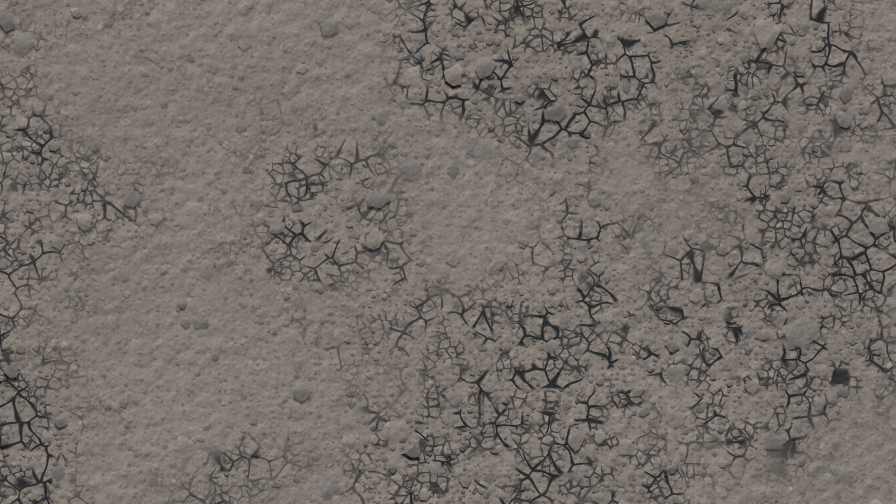
A WebGL 1 fragment shader for this texture:

```glsl
precision highp float;
// Dry stony soil: dusty ground with scattered angular pebbles, grit and patches of dark cracks.
uniform vec2 u_resolution;

float hash(vec2 p) {
  vec3 q = fract(p.xyx * 0.1031);
  q += dot(q, q.yzx + 33.33);
  return fract((q.x + q.y) * q.z);
}

vec2 hash2(vec2 p) {
  return vec2(hash(p), hash(p + 47.3));
}

float noise(vec2 p) {
  vec2 i = floor(p), f = fract(p);
  f = f * f * (3.0 - 2.0 * f);
  return mix(mix(hash(i), hash(i + vec2(1, 0)), f.x),
             mix(hash(i + vec2(0, 1)), hash(i + vec2(1, 1)), f.x), f.y);
}

float fbm(vec2 p) {
  float sum = 0.0, amp = 0.53;
  for (int i = 0; i < 4; i++) {
    sum += amp * noise(p);
    p = mat2(1.6, 1.2, -1.2, 1.6) * p + 17.0;
    amp *= 0.5;
  }
  return sum;
}

// Signed distance to an irregular convex stone outline
float stone(vec2 p, float radius, vec2 id) {
  float d = -1.0;
  for (int i = 0; i < 6; i++) {
    float k = float(i);
    float h = hash(id + k * 7.1);
    float a = 1.047 * (k + 0.7 * h) + 6.28 * hash(id + 3.7);
    d = max(d, dot(p, vec2(cos(a), sin(a))) - radius * (0.6 + 0.45 * hash(id - k * 5.3)));
  }
  return d;
}

// Gap between the nearest two cell centres: zero along a crack
float crackGap(vec2 p) {
  vec2 cell = floor(p);
  float near = 8.0, next = 8.0;
  for (int y = -1; y <= 1; y++)
    for (int x = -1; x <= 1; x++) {
      vec2 id = cell + vec2(x, y);
      float d = length(id + hash2(id) - p);
      next = min(next, max(near, d));
      near = min(near, d);
    }
  return next - near;
}

// Lays one size of pebbles, each with its shadow, over the ground
vec3 addPebbles(vec3 col, vec2 p, float scale, float density, float rough, float seed) {
  float blur = 0.7 * scale / u_resolution.y;
  p *= scale;
  vec2 cell = floor(p);
  for (int y = -1; y <= 1; y++)
    for (int x = -1; x <= 1; x++) {
      vec2 id = cell + vec2(x, y);
      vec2 key = id + seed;
      if (hash(key + 91.7) > density) continue;
      vec2 q = p - id - 0.2 - 0.6 * hash2(key);
      float radius = mix(0.22, 0.46, hash(key + 13.1));
      float d = stone(q, radius, key);
      float shade = stone(q + vec2(0.03, 0.32) * radius, radius, key);
      float depth = hash(key + 29.9);
      depth = mix(0.12, 0.85, depth * depth) * (0.45 + 0.55 * rough);
      col *= 1.0 - depth * (1.0 - smoothstep(-0.04 - blur, 0.03 + blur, shade));
      // Dusty face, lit from above
      vec3 tint = mix(vec3(0.45, 0.44, 0.43), vec3(0.56, 0.53, 0.49), hash(key + 61.3));
      float light = 0.96 + 0.13 * clamp(dot(q, vec2(-0.3, 1.0)) / radius, -1.0, 1.0);
      col = mix(col, tint * light, 0.88 * (1.0 - smoothstep(-blur, blur, d)));
    }
  return col;
}

void main() {
  vec2 p = gl_FragCoord.xy / u_resolution.y;
  float rough = smoothstep(0.38, 0.66, fbm(p * 3.2 + 5.0));

  // Dusty ground with broad tone changes
  vec3 col = mix(vec3(0.475, 0.445, 0.42), vec3(0.535, 0.5, 0.47), fbm(p * 5.0 + 31.0));

  // Cracks, broken into short pieces and gathered in the rough patches
  vec2 warped = p + 0.012 * (vec2(noise(p * 40.0), noise(p * 40.0 + 9.0)) - 0.5);
  float coarse = 1.0 - smoothstep(0.03, 0.17, crackGap(warped * 25.0));
  float fine = 1.0 - smoothstep(0.05, 0.28, crackGap(warped * 52.0 + 70.0));
  coarse *= smoothstep(0.45, 0.65, noise(p * 24.0 + 3.0));
  fine *= smoothstep(0.42, 0.7, noise(p * 33.0 + 50.0));
  float crack = rough * max(coarse, 0.7 * fine);

  // Pebbles from grit up to the few large stones
  float scale = 95.0, density = 0.62;
  for (int i = 0; i < 5; i++) {
    col = addPebbles(col, p, scale, density * (0.5 + 0.6 * rough), rough, 23.0 * float(i));
    scale *= 0.6;
    density *= 0.54;
    if (i == 2) col = mix(col, vec3(0.1, 0.11, 0.12), 0.85 * crack);
  }

  // Fine relief, lit from the upper left
  float relief = fbm(p * 48.0) - fbm(p * 48.0 + vec2(-0.07, 0.17));
  col *= 1.0 + 0.75 * relief + 0.07 * (noise(p * 210.0) - 0.5);
  gl_FragColor = vec4(col, 1.0);
}
```
